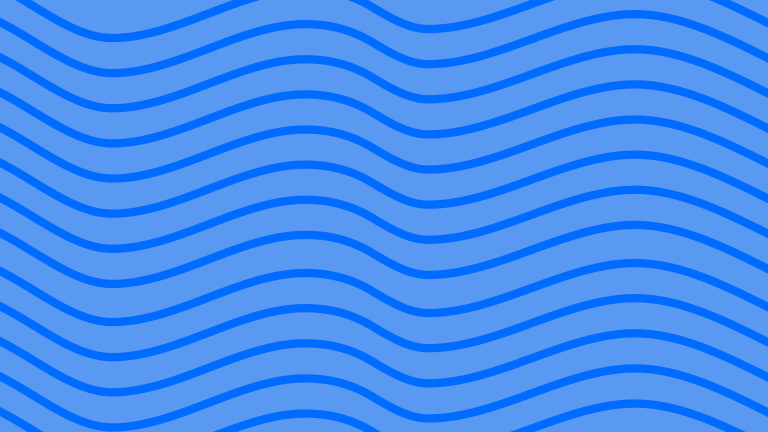
This pattern is drawn by a WebGL 1 fragment shader. Its source:

```glsl
precision highp float;

uniform vec2 u_resolution;

// Lengths are fractions of the canvas width
#define GROUND_COLOR vec3(0.35, 0.60, 0.95)
#define LINE_COLOR vec3(0.0, 0.42, 1.0)
#define LINE_WIDTH 0.0108
#define LINE_SPACING 0.04574
#define FIRST_DEPTH 0.0495
#define GROUP_SIZE 8.0
#define GROUP_GAP 0.0039
#define EDGE_SLOPE -0.5
#define FALL_SLOPE -0.6

// Cubic between two knots, each holding x, height and slope
float hermite(float x, vec3 a, vec3 b) {
  float span = b.x - a.x;
  float t = (x - a.x) / span;
  float s = 1.0 - t;
  float ease = t * t * (3.0 - 2.0 * t);
  return mix(a.y, b.y, ease) + span * t * s * (s * a.z - t * b.z);
}

// Height of the uneven double wave above its first trough
float waveHeight(float x) {
  vec3 leftEdge = vec3(0.0, 0.0664, EDGE_SLOPE);
  vec3 trough1 = vec3(0.1458, 0.0, 0.0);
  vec3 crest1 = vec3(0.3971, 0.0638, 0.0);
  vec3 fall = vec3(0.4844, 0.0404, FALL_SLOPE);
  vec3 trough2 = vec3(0.5573, 0.0117, 0.0);
  vec3 crest2 = vec3(0.8268, 0.0768, 0.0);
  vec3 rightEdge = vec3(1.0, 0.0195, EDGE_SLOPE);

  if (x < trough1.x) return hermite(x, leftEdge, trough1);
  if (x < crest1.x) return hermite(x, trough1, crest1);
  if (x < fall.x) return hermite(x, crest1, fall);
  if (x < trough2.x) return hermite(x, fall, trough2);
  if (x < crest2.x) return hermite(x, trough2, crest2);
  return hermite(x, crest2, rightEdge);
}

// Distance from the nearest stacked line, measured along the vertical
float lineOffset(float depth) {
  float d = depth - FIRST_DEPTH;
  // Wider gap after the first group
  float groupEnd = (GROUP_SIZE - 0.5) * LINE_SPACING + 0.5 * GROUP_GAP;
  d -= GROUP_GAP * step(groupEnd, d);
  // No lines above the first
  float index = max(floor(d / LINE_SPACING + 0.5), 0.0);
  return abs(d - index * LINE_SPACING);
}

void main() {
  float pixel = 1.0 / u_resolution.x;
  vec2 p = gl_FragCoord.xy * pixel;
  float top = u_resolution.y * pixel;

  float height = waveHeight(p.x);
  float delta = 0.001;
  float slope = (waveHeight(p.x + delta) - waveHeight(p.x - delta)) / (2.0 * delta);

  // Slope correction keeps the stroke width even
  float dist = lineOffset(top - p.y + height) * inversesqrt(1.0 + slope * slope);
  float line = clamp((0.5 * LINE_WIDTH - dist) / pixel + 0.5, 0.0, 1.0);

  gl_FragColor = vec4(mix(GROUND_COLOR, LINE_COLOR, line), 1.0);
}
```
